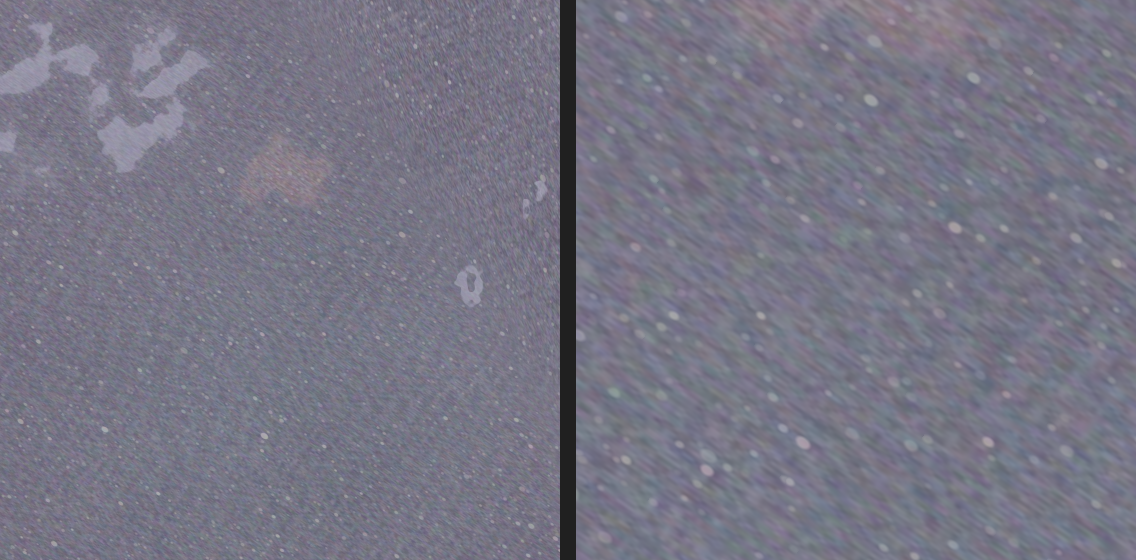
Left, the full canvas; right, a detail of the centre.
A Shadertoy shader for this texture:

```glsl
// Weathered violet-grey asphalt with streaked grain, pale specks and chalky stains.

const vec3 BASE_COLOR  = vec3(0.470, 0.455, 0.521);
const vec3 COOL_TINT   = vec3(-0.012, 0.006, 0.000);
const vec3 CHALK_COLOR = vec3(0.615, 0.605, 0.680);
const vec3 RUST_COLOR  = vec3(0.585, 0.525, 0.555);
const vec3 SPECK_COLOR = vec3(0.70, 0.69, 0.70);
const vec2 GRAIN_FREQ  = vec2(125.0, 270.0);  // along and across the streaks
const float GRAIN_CONTRAST  = 0.125;
const float CHROMA_CONTRAST = 0.060;
const float LEFT_ANGLE  = -0.60;              // streak direction, lower left
const float RIGHT_ANGLE = -1.15;              // streak direction, upper right
const float CHALK_WIDTH = 0.017;
const float CHALK_RAGGEDNESS = 0.13;

// Spines of the chalk stain: start xy, end xy
const vec4 CHALK_SPINES[8] = vec4[8](
    vec4(0.02, 0.865, 0.13, 0.91), vec4(0.13, 0.90, 0.21, 0.80),
    vec4(0.21, 0.80, 0.225, 0.73), vec4(0.25, 0.83, 0.325, 0.87),
    vec4(0.28, 0.91, 0.25, 0.85),  vec4(0.01, 0.74, 0.07, 0.69),
    vec4(0.09, 0.98, 0.08, 0.92),  vec4(0.24, 0.76, 0.30, 0.78));

// Small broken rings: centre xy, radius, line width
const vec4 CHALK_RINGS[3] = vec4[3](
    vec4(0.840, 0.495, 0.021, 0.008),
    vec4(0.940, 0.625, 0.008, 0.005),
    vec4(0.964, 0.660, 0.005, 0.005));

float hash(vec2 p) {
    return fract(sin(dot(p, vec2(127.1, 311.7))) * 43758.5453);
}

float noise(vec2 p) {
    vec2 i = floor(p), f = fract(p);
    f = f * f * (3.0 - 2.0 * f);
    return mix(mix(hash(i), hash(i + vec2(1, 0)), f.x),
               mix(hash(i + vec2(0, 1)), hash(i + vec2(1, 1)), f.x), f.y);
}

mat2 rotation(float a) {
    return mat2(cos(a), -sin(a), sin(a), cos(a));
}

float fbm(vec2 p) {
    float sum = 0.0, amp = 0.5;
    for (int i = 0; i < 5; i++) {
        sum += amp * noise(p);
        p = rotation(0.7) * p * 2.03 + 11.3;
        amp *= 0.5;
    }
    return sum;
}

float segmentDistance(vec2 p, vec2 a, vec2 b) {
    vec2 ab = b - a;
    return length(p - a - ab * clamp(dot(p - a, ab) / dot(ab, ab), 0.0, 1.0));
}

// Streaked grain: x is brightness, yzw is colour variation, all centred on zero
vec4 grain(vec2 p, float angle) {
    vec2 q = rotation(angle) * p * GRAIN_FREQ;
    float light = 0.62 * noise(q) + 0.50 * noise(q * 1.9 + 37.0) - 0.56;
    vec3 chroma = vec3(noise(q * 0.8 + 71.0), noise(q * 0.8 + 113.0), noise(q * 0.8 + 157.0));
    return vec4(light, chroma - dot(chroma, vec3(1.0 / 3.0)));
}

// One jittered layer of slightly elongated stones
float specks(vec2 p, float angle, float freq, float density, float radius, float soft) {
    vec2 q = rotation(angle) * p * freq;
    vec2 cell = floor(q);
    float size = radius * mix(0.6, 1.2, hash(cell + 5.1));
    vec2 jitter = vec2(hash(cell + 17.3), hash(cell + 29.7));
    vec2 offset = (q - cell - mix(vec2(0.25), vec2(0.75), jitter)) / freq;
    float d = length(offset * vec2(0.75, 1.15)) - size;
    float present = step(hash(cell + 43.9), density);
    return present * mix(0.35, 1.0, hash(cell + 61.0)) * (1.0 - smoothstep(-soft, soft, d));
}

void mainImage(out vec4 fragColor, in vec2 fragCoord) {
    vec2 p = fragCoord / iResolution.xy;
    float soft = max(0.0012, 0.8 / iResolution.y);
    float rightSide = smoothstep(-0.10, 0.12, dot(p, vec2(0.9, 0.6)) - 1.05);
    float cloud = fbm(p * 5.0) - 0.48;
    float ragged = fbm(p * 20.0 + 3.0) - 0.48;

    // Ground tone with broad cool and violet areas
    float cool = smoothstep(0.65, 0.10, length(p - vec2(0.52, 0.28)));
    vec3 color = BASE_COLOR + COOL_TINT * cool + 0.05 * cloud;

    // Chalk and rust stains
    float chalk = 1e3;
    for (int i = 0; i < 8; i++)
        chalk = min(chalk, segmentDistance(p, CHALK_SPINES[i].xy, CHALK_SPINES[i].zw));
    chalk += CHALK_RAGGEDNESS * ragged - CHALK_WIDTH;
    float stain = 0.88 * (1.0 - smoothstep(-0.008, 0.006, chalk));
    stain = max(stain, 0.30 * (1.0 - smoothstep(-0.02, 0.05, chalk + 0.10 * cloud)));
    float breakup = noise(p * 95.0);
    for (int i = 0; i < 3; i++) {
        vec4 ring = CHALK_RINGS[i];
        float d = abs(length((p - ring.xy) * vec2(1.0, 0.62)) - ring.z * 0.75) - ring.w;
        stain = max(stain, 0.8 * (1.0 - smoothstep(-0.002, 0.002, d + 0.014 * (breakup - 0.4))));
    }
    color = mix(color, CHALK_COLOR + 0.08 * ragged, stain);
    float rust = length((p - vec2(0.52, 0.685)) * vec2(0.75, 1.25)) + 0.18 * ragged;
    color = mix(color, RUST_COLOR, 0.65 * (1.0 - smoothstep(0.025, 0.085, rust)));

    // Grain turns from shallow to steep streaks toward the upper right
    vec4 g = mix(grain(p, LEFT_ANGLE), grain(p, RIGHT_ANGLE), rightSide);
    color += (g.x * GRAIN_CONTRAST * mix(1.0, 1.25, rightSide) + g.yzw * CHROMA_CONTRAST) * (1.0 - 0.45 * stain);

    // Pale stones from coarse and rare to fine and common
    float angle = rightSide > 0.5 ? RIGHT_ANGLE : LEFT_ANGLE;
    float stones = specks(p, angle, 21.0, 0.08, 0.0046, soft);
    stones = max(stones, 0.85 * specks(p, angle, 46.0, 0.15, 0.0030, soft));
    stones = max(stones, 0.60 * specks(p, angle, 88.0, 0.20, 0.0021, soft));
    vec3 stoneColor = SPECK_COLOR + 1.2 * CHROMA_CONTRAST * g.yzw;
    color = mix(color, stoneColor, 0.9 * stones * (1.0 - 0.7 * stain));

    fragColor = vec4(clamp(color, 0.0, 1.0), 1.0);
}
```
